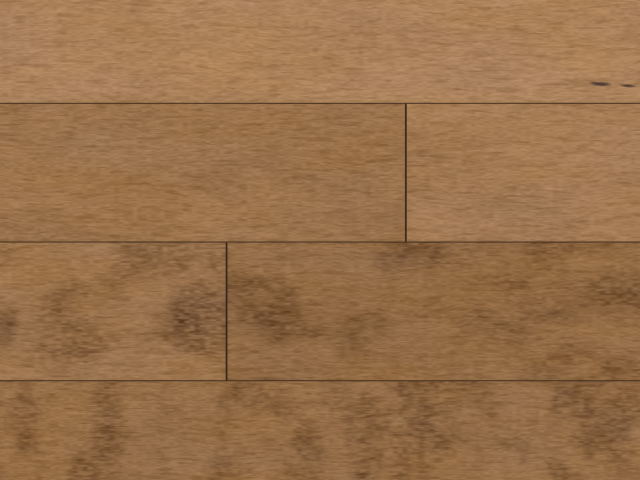
A WebGL 1 fragment shader for this texture:

```glsl
precision highp float;
// Brown stained wooden floor: four rows of long planks with staggered butt joints.
// Each plank gets its own tone and a grain of short crisp flecks; the lower rows
// carry fine grey mottling and soft knots, the top row a few dark specks.

uniform vec2 u_resolution;

#define PLANK_HEIGHT 0.289
#define PLANK_LENGTH 2.6
#define SEAM_Y 0.2068
#define SEAM_HALF 0.0010
#define JOINT_HALF 0.0018
#define GRAIN_STRENGTH 0.80
#define BLOTCH_STRENGTH 0.48
#define DARK_WOOD vec3(0.475, 0.330, 0.188)
#define LIGHT_WOOD vec3(0.690, 0.528, 0.376)
#define GAP_COLOR vec3(0.21, 0.145, 0.09)
#define SPECK_COLOR vec3(0.24, 0.18, 0.17)

float hash(vec2 p) {
  vec3 q = fract(vec3(p.xyx) * 0.1031);
  q += dot(q, q.yzx + 33.33);
  return fract((q.x + q.y) * q.z);
}

float noise(vec2 p) {
  vec2 cell = floor(p), f = fract(p);
  f = f * f * (3.0 - 2.0 * f);
  return mix(mix(hash(cell), hash(cell + vec2(1.0, 0.0)), f.x),
             mix(hash(cell + vec2(0.0, 1.0)), hash(cell + 1.0), f.x), f.y);
}

float fbm(vec2 p) {
  float sum = 0.0, amp = 0.5;
  for (int i = 0; i < 4; i++) {
    sum += amp * noise(p);
    p = p * 2.1 + 17.3;
    amp *= 0.5;
  }
  return sum / 0.9375;
}

// Crisp fibres with sparse dark pores over faint streaks, centred near zero
float woodGrain(vec2 p) {
  p.y += 0.010 * noise(p * vec2(9.0, 14.0));
  float fibre = noise(p * vec2(38.0, 235.0)) - 0.5;
  float fine = noise(p * vec2(105.0, 370.0) + 51.0) - 0.5;
  float pore = smoothstep(0.60, 0.90, noise(p * vec2(34.0, 225.0) + 87.0));
  float streak = noise(p * vec2(14.0, 100.0) + 23.0) - 0.5;
  float band = fbm(p * vec2(2.2, 12.0) + 71.0) - 0.5;
  return 0.25 * fibre + 0.36 * fine - 0.23 * (pore - 0.18) + 0.10 * streak + 0.22 * band;
}

// Soft smudges spaced along the blotched row
float knots(vec2 p) {
  float shade = 0.0;
  vec2 warp = vec2(fbm(p * 24.0), fbm(p * 24.0 + 40.0)) - 0.5;
  for (int i = 0; i < 3; i++) {
    float k = float(i);
    vec2 center = vec2(0.012 + 0.36 * k, 0.318 + 0.060 * k - 0.036 * k * k);
    vec2 d = (p - center) / vec2(0.030, 0.038) + 1.2 * warp;
    shade += exp(-dot(d, d)) * (0.60 - 0.12 * k);
  }
  return shade;
}

// Small elongated mineral marks near the right end of the top row
float specks(vec2 p, float px) {
  float mask = 0.0;
  for (int i = 0; i < 2; i++) {
    float k = float(i);
    vec2 d = p - vec2(1.250 + 0.058 * k, 0.825 - 0.003 * k);
    d.y += 0.08 * d.x + 0.003 * (noise(p * 90.0) - 0.5);
    float r = length(d * vec2(0.2, 1.0)) - 0.0038 + 0.0012 * k;
    mask = max(mask, 1.0 - smoothstep(-px, px, r));
  }
  return mask;
}

void main() {
  float px = 1.0 / u_resolution.y;
  vec2 p = gl_FragCoord.xy * px;

  // Plank layout
  float v = (p.y - SEAM_Y) / PLANK_HEIGHT;
  float row = floor(v);
  float start = 0.472 + 0.3735 * row + 0.65 * row * (row - 1.0);
  float joint = mod(start + 0.2, PLANK_LENGTH) - 0.2;
  float side = p.x < joint ? -1.0 : 1.0;
  vec2 q = p + vec2(row * 13.7 + 40.0, side * 7.3 + 30.0);

  // Tone of each plank, then grain
  float level = row - 0.5;
  float tone = 0.62 + 0.14 * level + 0.09 * side * sign(level);
  tone += GRAIN_STRENGTH * woodGrain(q);

  // Grey mottling broken up by flecks, and knots
  float wear = row < 0.5 ? 0.9 : 0.22;
  vec2 blotchScale = row < -0.5 ? vec2(17.0, 14.0) : vec2(7.0, 13.0);
  float blotch = smoothstep(0.36, 0.85, fbm(q * blotchScale));
  float flecks = 0.25 + 1.5 * noise(q * vec2(90.0, 240.0));
  float stain = BLOTCH_STRENGTH * wear * blotch * flecks;
  stain += (row == 0.0 ? 1.0 : 0.0) * knots(p) * (0.6 + 0.4 * flecks);
  vec2 trail = (p - vec2(1.24, 0.828)) / vec2(0.10, 0.008);
  stain += 0.25 * exp(-dot(trail, trail)) * flecks;
  vec3 color = mix(DARK_WOOD, LIGHT_WOOD, clamp(tone - stain, -0.6, 1.3));

  // Warm and cool drift of the stain
  float cool = 0.05 * (fbm(q * vec2(5.0, 16.0) + 9.0) - 0.5) + 0.04 * stain - 0.004;
  color += cool * vec3(-0.2, 0.1, 1.0);
  color = mix(color, SPECK_COLOR, 0.8 * specks(p, px));

  // Seams between rows and joints between plank ends
  float f = fract(v);
  float seamDist = min(f, 1.0 - f) * PLANK_HEIGHT;
  float jointDist = abs(mod(p.x - joint + 0.5 * PLANK_LENGTH, PLANK_LENGTH) - 0.5 * PLANK_LENGTH);
  float edge = min(seamDist, jointDist);
  color *= 1.0 - 0.06 * exp(-edge * 260.0);
  float seam = 1.0 - smoothstep(-0.7 * px, 0.7 * px, seamDist - SEAM_HALF);
  float gap = 1.0 - smoothstep(-0.7 * px, 0.7 * px, jointDist - JOINT_HALF);
  color = mix(color, GAP_COLOR, max(0.85 * seam, 0.95 * gap));
  gl_FragColor = vec4(color, 1.0);
}
```
